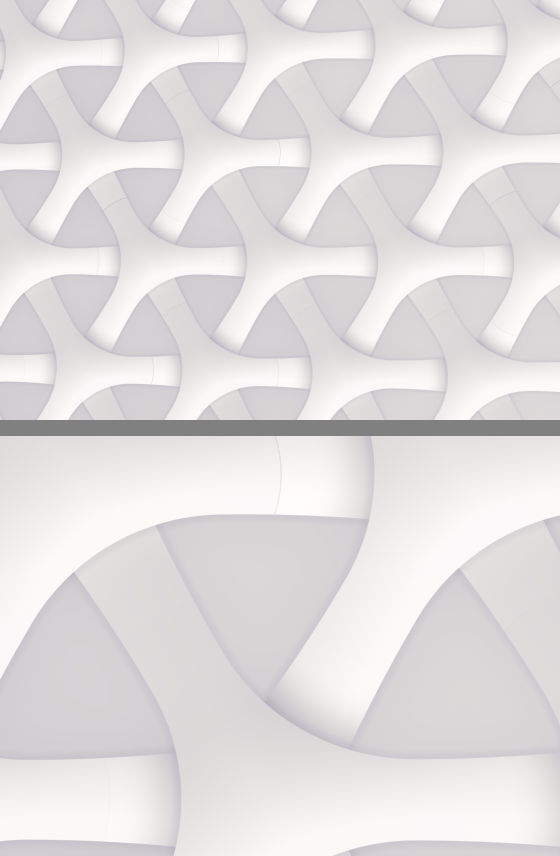
Top: the whole. Bottom: its middle third, enlarged.
Write a Shadertoy shader that draws this pattern.

```glsl
// Woven screen of smooth white three-armed pieces over pale grey triangular gaps.

const float THIRD_TURN = 2.0943951;
const vec2 LATTICE = vec2(1.0, 1.7320508);
const vec2 LIGHT = vec2(0.35, -0.94);

float hash(vec2 id, float salt) {
    return fract(sin(dot(id, vec2(12.99, 78.23)) + salt * 4.7) * 43758.5);
}

// Soft clouding from layered sines
float clouds(vec2 p) {
    return 0.5 * sin(p.x * 2.3 + 1.7 * sin(p.y * 1.9))
         + 0.3 * sin(p.y * 4.1 + 1.3 * sin(p.x * 3.7))
         + 0.2 * sin(p.x * 7.3 - p.y * 6.1);
}

// Centre of the nearest piece on the triangular lattice
vec2 nearestCentre(vec2 p) {
    vec2 a = round(p / LATTICE) * LATTICE;
    vec2 b = (round(p / LATTICE - 0.5) + 0.5) * LATTICE;
    return distance(p, a) < distance(p, b) ? a : b;
}

// Index of the arm whose sector holds p
float armIndex(vec2 p) {
    return mod(round(atan(p.y, p.x) / THIRD_TURN), 3.0);
}

vec2 armAxis(float index) {
    return vec2(cos(index * THIRD_TURN), sin(index * THIRD_TURN));
}

// Position along and across an arm
vec2 armFrame(vec2 p, vec2 axis) {
    return vec2(dot(p, axis), axis.x * p.y - axis.y * p.x);
}

// Filleted arm with a slight flare: xy = outward direction, z = signed distance
vec3 armProfile(vec2 q, float halfWidth, float fillet, float flare) {
    float rim = halfWidth + fillet;
    vec2 toPivot = vec2(rim / LATTICE.y, rim) - q;
    if (toPivot.x < 0.0) {
        return vec3(0.0, 1.0, q.y - halfWidth - flare * toPivot.x * toPivot.x);
    }
    float reach = length(toPivot);
    return vec3(toPivot / reach, fillet - reach);
}

// x = signed distance, y = brightness of one piece
vec2 tripod(vec2 p, vec2 id, float blur) {
    float index = armIndex(p);
    vec2 axis = armAxis(index);
    vec2 q = armFrame(p, axis);
    float side = q.y < 0.0 ? -1.0 : 1.0;
    q.y = abs(q.y);
    vec3 profile = armProfile(q, 0.106, 0.57, 0.12);

    // Lit lower arms, dim upper arm, rounded cross section
    vec2 normal = axis * profile.x + vec2(-axis.y, axis.x) * side * profile.y;
    float lateral = q.y / max(q.y - profile.z, 0.01);
    float tone = mix(0.864, 0.968, smoothstep(-0.25, 0.2, dot(p, LIGHT)));
    tone += 0.045 * lateral * dot(normal, LIGHT);
    tone = min(tone, 0.988);

    // Shade where the tip tucks under the next piece
    float tuck = smoothstep(0.32, 0.55, length(q - vec2(0.27, 0.0)));
    tone -= tuck * tuck * (0.1 + 0.14 * dot(axis, vec2(0.3, -0.95)));

    // Curved seam, varied from arm to arm
    float seamAt = 0.32 + 0.12 * hash(id, index + 5.0);
    float seam = length(q - vec2(0.2, 0.0)) - seamAt;
    float wear = hash(id, index);
    float line = 1.0 - smoothstep(0.001, 0.001 + blur, abs(seam));
    tone -= 0.06 * wear * wear * line * step(0.3, q.x);
    tone += 0.01 * wear * smoothstep(0.0, blur, seam) * step(0.3, q.x);

    return vec2(max(profile.z, q.x - 0.9), tone);
}

// Soft and contact shadow beside an edge
float shadow(float d) {
    float outside = max(d, 0.0);
    float soft = 1.0 - smoothstep(0.0, 0.2, outside);
    float contact = 1.0 - smoothstep(0.0, 0.03, outside);
    return 1.0 - 0.013 * soft * soft - 0.045 * contact;
}

// Lay one piece over the brightness below it
float layer(float below, vec2 p, vec2 centre, float blur) {
    vec2 id = round(centre * 2.0 / LATTICE);
    vec2 piece = tripod(p - centre, id, blur);
    float cover = 1.0 - smoothstep(-blur, blur, piece.x);
    return mix(below * shadow(piece.x), piece.y, cover);
}

// Cool shadows, faintly rosy lights
vec3 porcelain(float tone) {
    float blue = mix(0.02, -0.012, smoothstep(0.75, 0.88, tone));
    return vec3(tone, tone - 0.013, tone + blue);
}

void mainImage(out vec4 fragColor, in vec2 fragCoord) {
    vec2 view = fragCoord / iResolution.y;

    // Slight perspective, then lattice units
    vec2 p = view - vec2(0.653, 0.378);
    p /= 1.0 + dot(p, vec2(0.06, -0.05));
    p *= vec2(1.0, 1.022) / 0.3085;
    float blur = 2.6 / iResolution.y;

    // Gaps, neighbouring arms, then the nearest piece on top
    float tone = 0.843 + 0.03 * (view.x - 0.65) + 0.012 * clouds(p);
    vec2 centre = nearestCentre(p);
    for (int i = 0; i < 6; i++) {
        vec2 offset = armAxis(float(i) * 0.5);
        tone = layer(tone, p, centre + offset, blur);
    }
    tone = layer(tone, p, centre, blur);

    tone += 0.004 * clouds(p * 0.6 + 3.0);
    fragColor = vec4(clamp(porcelain(tone), 0.0, 1.0), 1.0);
}
```
